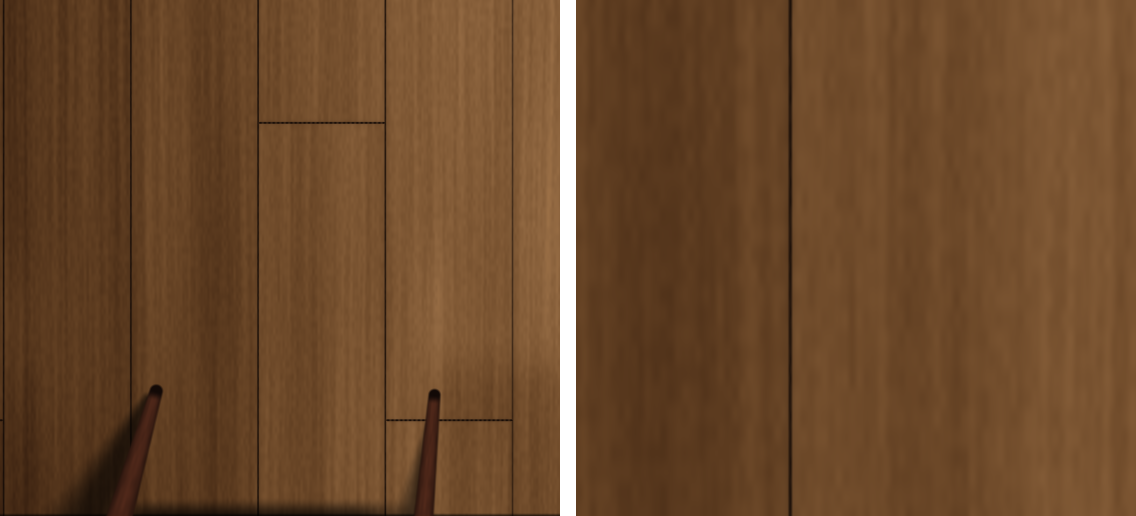
Left: the whole. Right: its middle third, enlarged.
A WebGL 1 fragment shader for this texture:

```glsl
precision highp float;
// Staggered vertical oak floorboards with dark seams, uneven light and two tapered wooden legs.
uniform vec2 u_resolution;

float hash(vec2 p) {
  p = fract(p * vec2(0.1031, 0.1137));
  p += dot(p, p.yx + 33.33);
  return fract((p.x + p.y) * p.x * 7.31 + p.y * 43.7);
}

float noise(vec2 p) {
  vec2 i = floor(p), f = fract(p);
  f = f * f * (3.0 - 2.0 * f);
  return mix(mix(hash(i), hash(i + vec2(1, 0)), f.x),
             mix(hash(i + vec2(0, 1)), hash(i + vec2(1, 1)), f.x), f.y);
}

// Soft round spot of light or shade
float glow(vec2 p, vec2 center, vec2 size) {
  vec2 d = (p - center) / size;
  return exp(-dot(d, d));
}

// Tapered rod: signed distance, position across (-1..1), position along (0..1)
vec3 taper(vec2 p, vec2 tip, vec2 foot, float tipRadius, float footRadius) {
  vec2 axis = foot - tip, d = p - tip;
  float along = clamp(dot(d, axis) / dot(axis, axis), 0.0, 1.0);
  float radius = mix(tipRadius, footRadius, along);
  float across = (axis.x * d.y - axis.y * d.x) / length(axis);
  return vec3(length(d - axis * along) - radius, across / radius, along);
}

// Wood tone from deep brown to pale oak
vec3 oak(float tone) {
  vec3 c = mix(vec3(0.14, 0.07, 0.04), vec3(0.56, 0.40, 0.25), tone);
  return c - vec3(0.0, 0.012, 0.028) * max(4.0 * tone * (1.0 - tone), 0.0);
}

float grain(vec2 p, vec2 board) {
  float seed = hash(board + 17.0) * 60.0;
  p.x += (hash(board + 5.0) - 0.5) * 0.02 * p.y;
  p.x += 0.003 * (noise(vec2(p.x * 14.0, p.y * 4.0 + seed)) - 0.5);
  float bands = noise(vec2(p.x * 26.0 + seed, p.y * 0.4 + seed));
  float streaks = noise(vec2(p.x * 110.0 + seed, p.y * 1.2));
  float fibres = noise(vec2(p.x * 210.0 + seed, p.y * 5.0));
  float flecks = noise(vec2(p.x * 240.0, p.y * 85.0 + seed));
  return 0.14 * bands + 0.14 * streaks + 0.08 * fibres + 0.08 * flecks - 0.22;
}

vec3 drawLeg(vec3 floorColor, vec2 p, vec3 leg, float px) {
  float shade = 0.55 + 0.5 * (1.0 - leg.y * leg.y);
  shade *= 0.92 + 0.16 * noise(vec2(leg.y * 4.0, leg.z * 12.0));
  vec3 c = vec3(0.28, 0.14, 0.09) * shade;
  c = mix(vec3(0.07, 0.035, 0.025), c, smoothstep(0.0, 0.07, leg.z));
  return mix(c, floorColor, smoothstep(-1.5 * px, 1.5 * px, leg.x));
}

void main() {
  vec2 p = gl_FragCoord.xy / u_resolution.x;
  float px = 1.0 / u_resolution.x;

  // Boards: equal columns, end joints stepping down by a quarter length
  float column = (p.x - 0.0065) / 0.2272;
  float id = floor(column);
  float row = (p.y - 0.171 - 0.531 * (3.0 - id)) / 2.124;
  vec2 board = vec2(id, floor(row));
  float sideGap = abs(fract(column + 0.5) - 0.5) * 0.2272;
  float endGap = abs(fract(row + 0.5) - 0.5) * 2.124;

  // Light falling from the right, fading near the bottom
  float tone = 0.43 + 0.46 * smoothstep(-0.05, 0.95, p.x);
  tone += grain(p, board);
  tone += 0.05 * smoothstep(0.3, 0.9, p.y) * smoothstep(0.15, 0.4, p.x);
  tone += 0.10 * glow(p, vec2(0.775, 0.36), vec2(0.04, 0.12));
  tone += 0.13 * glow(p, vec2(0.98, 0.5), vec2(0.055, 0.28));
  tone += 0.10 * glow(p, vec2(0.035, 0.35), vec2(0.04, 0.12));
  tone += 0.08 * glow(p, vec2(0.29, 0.6), vec2(0.05, 0.4));
  tone -= 0.15 * glow(p, vec2(0.395, 0.5), vec2(0.03, 0.6));
  tone -= 0.07 * glow(p, vec2(0.86, 0.5), vec2(0.05, 0.35));
  tone -= 0.18 * smoothstep(0.33, 0.2, p.y) * smoothstep(0.74, 0.84, p.x);
  tone -= 0.08 * smoothstep(0.3, 0.0, p.y) * smoothstep(0.55, 0.1, p.x);
  vec3 color = oak(clamp(tone, 0.05, 1.25));

  // Hairline side seams and finely beaded end joints
  float beads = 0.8 + 0.2 * sin(p.x * 800.0);
  color *= 1.0 - 0.14 * exp(-min(sideGap, endGap) / 0.003);
  float side = 1.0 - smoothstep(0.0, 0.0014 + 0.8 * px, sideGap);
  float end = 1.0 - smoothstep(0.0002, 0.0016 + 0.8 * px, endGap);
  float fade = mix(0.9, 0.5, smoothstep(0.6, 0.95, p.x));
  fade *= 0.85 + 0.15 * noise(vec2(id * 9.0, p.y * 180.0));
  color = mix(color, vec3(0.085, 0.045, 0.025), max(side * fade, end * beads));

  // Cast shadows and the dark lower edge
  vec3 leftShadow = taper(p, vec2(0.262, 0.21), vec2(0.15, -0.02), 0.006, 0.05);
  vec3 rightShadow = taper(p, vec2(0.765, 0.16), vec2(0.735, -0.02), 0.004, 0.026);
  float leftSoft = 0.008 + 0.03 * leftShadow.z;
  float rightSoft = 0.008 + 0.014 * rightShadow.z;
  color *= 1.0 - 0.6 * smoothstep(leftSoft, -leftSoft, leftShadow.x);
  color *= 1.0 - 0.5 * smoothstep(rightSoft, -rightSoft, rightShadow.x);
  float edge = smoothstep(0.035, 0.0, p.y) * smoothstep(0.2, 0.27, p.x);
  color *= 1.0 - 0.65 * edge * smoothstep(0.78, 0.62, p.x);
  color *= 1.0 - 0.6 * smoothstep(0.006, 0.0, p.y);

  // Legs
  vec3 leftLeg = taper(p, vec2(0.279, 0.223), vec2(0.208, -0.02), 0.0115, 0.024);
  vec3 rightLeg = taper(p, vec2(0.776, 0.216), vec2(0.755, -0.02), 0.0105, 0.018);
  color = drawLeg(color, p, leftLeg, px);
  color = drawLeg(color, p, rightLeg, px);

  gl_FragColor = vec4(color, 1.0);
}
```
